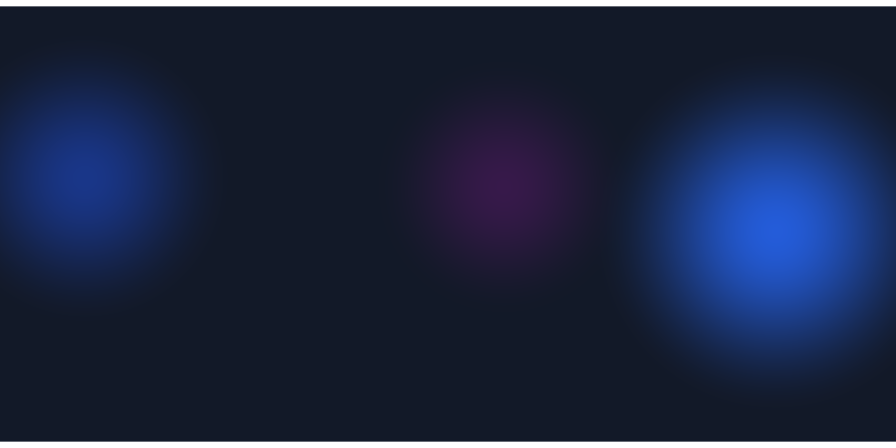
Write a Shadertoy shader that draws this background.

```glsl
// Three soft blue and purple glows on a dark navy band with thin white margins.

// Light of a blurred disc: 1 at its centre, fading smoothly to 0 at the radius
float glow(vec2 p, vec2 center, float radius) {
    return 1.0 - smoothstep(0.0, radius, length(p - center));
}

void mainImage(out vec4 fragColor, in vec2 fragCoord) {
    // Canvas height is one unit
    vec2 p = fragCoord / iResolution.y;
    vec3 color = vec3(0.072, 0.098, 0.156);

    // Glows: left blue, middle purple, right bright blue
    color = mix(color, vec3(0.098, 0.212, 0.535), glow(p, vec2(0.190, 0.602), 0.335));
    color = mix(color, vec3(0.215, 0.098, 0.290), glow(p, vec2(1.125, 0.583), 0.290));
    color = mix(color, vec3(0.140, 0.360, 0.850), glow(p, vec2(1.732, 0.484), 0.415));

    // White margins at top and bottom, smoothed over one pixel
    float edgeDistance = min(p.y, 1.0 - p.y) - 0.0142;
    float band = clamp(edgeDistance * iResolution.y + 0.5, 0.0, 1.0);
    fragColor = vec4(mix(vec3(1.0), color, band), 1.0);
}
```
